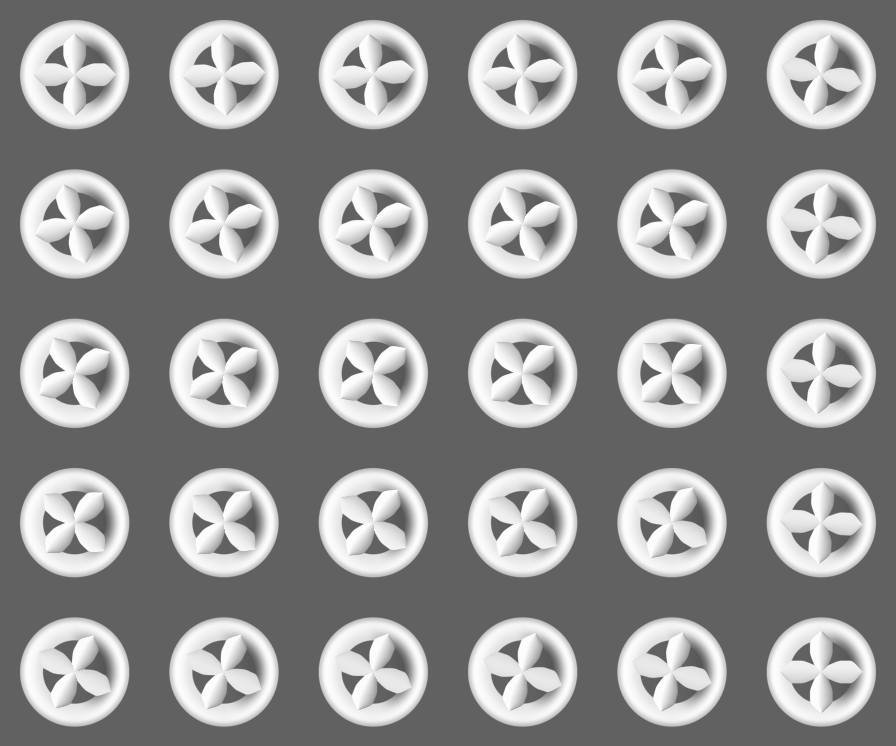
A WebGL 1 fragment shader for this pattern:

```glsl
precision highp float;
// Grid of glossy white four-spoke wheels, each turned a little further than the last.
uniform vec2 u_resolution;

const float COLUMNS = 6.0;
const float ROWS = 5.0;
const float QUARTER_TURN = 1.5707963;

// Lengths are fractions of one grid cell.
const float RING_RADIUS = 0.289;
const float RING_HALF_WIDTH = 0.077;
const float HUB_HALF_WIDTH = 0.036;
const float SPOKE_HALF_WIDTH = 0.076;
const float SPOKE_BULGE = 0.14;
const float SPOKE_TAPER_START = 0.19;
const float SPOKE_TIP = 0.315;

const float BACKGROUND = 0.38;
const float SPOKE_TONE = 0.91;
const float SPOKE_CONTRAST = 0.27;
const float RING_TONE = 0.95;
const vec2 LIGHT = vec2(-0.96, 0.28);

// Frames run along the rows of the first five columns, then down the last.
float wheelAngle(vec2 cell) {
  float lastColumn = COLUMNS - 1.0;
  float frame = cell.x < lastColumn
    ? cell.y * lastColumn + cell.x
    : lastColumn * ROWS + cell.y;
  return QUARTER_TURN * frame / (COLUMNS * ROWS - 1.0);
}

// Half width of a spoke: pinched at the hub, swollen midway, pointed at the rim.
float spokeHalfWidth(float along) {
  float body = mix(HUB_HALF_WIDTH, SPOKE_HALF_WIDTH, smoothstep(0.0, SPOKE_BULGE, along));
  float taper = smoothstep(SPOKE_TAPER_START, SPOKE_TIP, along);
  return mix(body, -0.02, taper);
}

// Rounded rim, with the inner wall on the right in shade.
float ringShade(vec2 p) {
  float radius = length(p);
  float t = (radius - RING_RADIUS) / RING_HALF_WIDTH;
  vec2 outward = p / max(radius, 0.001);
  float side = outward.x;
  float shade = RING_TONE + 0.04 * abs(side);
  shade -= 0.22 * smoothstep(0.4, 1.05, t);
  float innerWall = smoothstep(0.35, -1.1, t);
  float shadow = smoothstep(-0.1, 1.0, dot(outward, vec2(0.98, 0.17)));
  shade -= innerWall * (0.12 * (1.0 - smoothstep(-0.9, 0.0, side * 1.5)) * 0.3
                        + 0.07 + 0.55 * shadow);
  return shade;
}

// Coverage of a shape from its signed distance.
float cover(float d, float blur) {
  return 1.0 - smoothstep(-blur, blur, d);
}

void main() {
  float cellSize = u_resolution.x / COLUMNS;
  vec2 grid = vec2(gl_FragCoord.x, u_resolution.y - gl_FragCoord.y) / cellSize;
  vec2 cell = floor(grid);
  vec2 p = (fract(grid) - 0.5) * vec2(1.0, -1.0);
  float blur = 0.8 / cellSize;

  // Rotated axes, folded so one spoke stands for all four.
  float angle = wheelAngle(cell);
  vec2 axisX = vec2(cos(angle), sin(angle));
  vec2 axisY = vec2(-axisX.y, axisX.x);
  vec2 q = vec2(dot(p, axisX), dot(p, axisY));
  bool alongX = abs(q.x) > abs(q.y);
  float along = alongX ? abs(q.x) : abs(q.y);
  float across = alongX ? q.y : q.x;
  vec2 acrossAxis = alongX ? axisY : axisX;

  // Openings, darkened a touch beside the shaded wall.
  float radius = length(p);
  float inside = cover(radius - RING_RADIUS, blur);
  float tone = BACKGROUND - 0.04 * inside * smoothstep(0.05, 0.22, p.x);

  // Rim.
  float ringDistance = abs(radius - RING_RADIUS) - RING_HALF_WIDTH;
  tone = mix(tone, ringShade(p), cover(ringDistance, blur));

  // Spokes, lit across their rounded width.
  float halfWidth = spokeHalfWidth(along);
  float slope = clamp(across / max(halfWidth, 0.012), -1.0, 1.0);
  float spokeShade = SPOKE_TONE + SPOKE_CONTRAST * slope * dot(acrossAxis, LIGHT);
  spokeShade -= 0.05 * slope * slope;
  tone = mix(tone, min(spokeShade, 0.99), cover(abs(across) - halfWidth, blur));

  gl_FragColor = vec4(vec3(clamp(tone, 0.0, 1.0)), 1.0);
}
```
